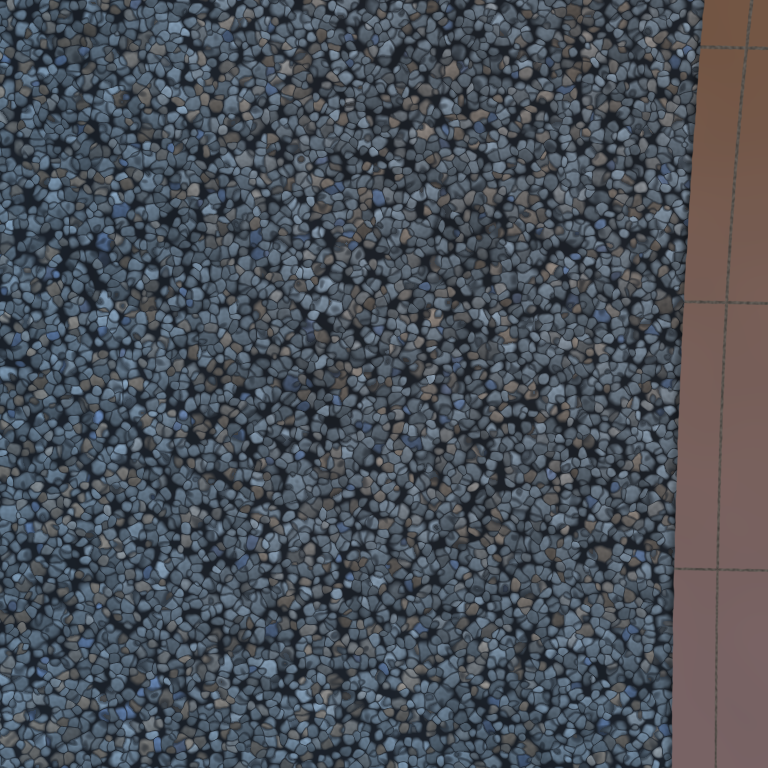
A three.js fragment shader for this texture:

```glsl
// Blue-grey gravel beside a curved strip of clay tiles.
// Stones are tilted paraboloids on jittered grids; the highest one wins and the
// gap to the runner-up darkens the creases. Tiles are a gradient cut by grout lines.
varying vec2 vUv;

const float COARSE_CELLS = 49.0;
const float FINE_CELLS = 63.0;
const float CREASE_WIDTH = 0.55;
const float CREASE_DARK = 0.46;
const float SOFT = 0.0012;
const float GROUT_HALF = 0.0017;
const vec3 STONE_COLOR = vec3(0.375, 0.428, 0.487);
const vec3 STONE_WARM = vec3(0.410, 0.385, 0.370);
const vec3 STONE_BLUE = vec3(0.290, 0.385, 0.560);
const vec3 GAP_COLOR = vec3(0.105, 0.122, 0.150);
const vec3 TILE_LOW = vec3(0.470, 0.387, 0.392);
const vec3 TILE_MID = vec3(0.468, 0.372, 0.345);
const vec3 TILE_HIGH = vec3(0.450, 0.335, 0.265);
const vec3 GROUT_COLOR = vec3(0.335, 0.315, 0.295);

vec3 hash3(vec2 p) {
  vec3 q = fract(p.xyx * vec3(0.1031, 0.1030, 0.0973));
  q += dot(q, q.yxz + 33.33);
  return fract((q.xxy + q.yzz) * q.zyx);
}

float cornerSlope(vec2 cell, vec2 offset) {
  float a = 6.2832 * hash3(cell).x;
  return dot(vec2(cos(a), sin(a)), offset);
}

// Gradient noise, roughly -0.7 to 0.7
float gradientNoise(vec2 p) {
  vec2 i = floor(p), f = fract(p);
  vec2 u = f * f * f * (f * (f * 6.0 - 15.0) + 10.0);
  vec2 e = vec2(0.0, 1.0);
  return mix(
    mix(cornerSlope(i, f), cornerSlope(i + e.yx, f - e.yx), u.x),
    mix(cornerSlope(i + e.xy, f - e.xy), cornerSlope(i + e.yy, f - e.yy), u.x), u.y);
}

// Adds one grid of stones; top holds best height, second height, facing to light
void addStones(vec2 p, float seed, inout vec3 top, inout vec3 traits) {
  vec2 base = floor(p);
  for (int j = -1; j <= 1; j++) {
    for (int i = -1; i <= 1; i++) {
      vec2 cell = base + vec2(float(i), float(j));
      vec3 place = hash3(cell + seed);
      vec3 form = hash3(cell + seed + 71.7);
      vec2 d = p - cell - 0.1 - 0.8 * place.xy;
      float a = 6.2832 * place.z;
      vec2 q = mat2(cos(a), -sin(a), sin(a), cos(a)) * d;
      float size = mix(0.40, 0.64, form.x * form.x);
      q /= size * vec2(1.0 + 0.3 * form.y, 1.0 - 0.22 * form.y);
      float h = 1.0 + 0.5 * form.z - dot(q, q);
      if (h > top.x) {
        top = vec3(h, top.x, dot(d, vec2(-0.25, 0.97)) / size);
        traits = hash3(cell + seed + 137.3);
      } else {
        top.y = max(top.y, h);
      }
    }
  }
}

vec3 gravel(vec2 uv) {
  vec2 p = uv + 0.003 * vec2(gradientNoise(uv * 85.0), gradientNoise(uv * 85.0 + 40.0));
  vec3 top = vec3(-1.0, -1.0, 0.0);
  vec3 traits = vec3(0.5);
  addStones(p * COARSE_CELLS, 11.0, top, traits);
  addStones(mat2(0.8, 0.6, -0.6, 0.8) * p * FINE_CELLS + 90.0, 203.0, top, traits);

  // Stone tints: mostly slate, some warm, a few blue
  vec3 color = mix(STONE_COLOR, STONE_WARM, smoothstep(0.6, 1.0, traits.y));
  color = mix(color, STONE_BLUE, 0.6 * step(0.965, traits.z));
  color *= 0.77 + 0.38 * traits.x + 0.16 * smoothstep(0.9, 1.0, traits.x);
  color *= 1.0 + 0.12 * clamp(top.z, -1.0, 1.0);
  color *= 1.0 + 0.10 * gradientNoise(uv * 190.0);

  // Depth and contact shadows
  float lit = smoothstep(-0.1, 1.0, top.x);
  lit *= mix(CREASE_DARK, 1.0, smoothstep(0.0, CREASE_WIDTH, top.x - top.y));
  color = mix(GAP_COLOR, color, lit);

  // Broad patches, cooler toward the left and lower sides
  color *= 1.0 + 0.13 * gradientNoise(uv * 5.0 + 3.0) + 0.10 * gradientNoise(uv * 14.0);
  float cool = 1.0 - smoothstep(0.0, 0.55, min(uv.x, uv.y + 0.1));
  return color * mix(vec3(1.01, 1.0, 0.98), vec3(0.96, 1.03, 1.06), cool);
}

float groutLine(float dist, float halfWidth) {
  return 1.0 - smoothstep(halfWidth - SOFT, halfWidth + SOFT, abs(dist));
}

vec3 tiles(vec2 uv) {
  vec3 color = mix(TILE_LOW, TILE_MID, smoothstep(0.05, 0.62, uv.y));
  color = mix(color, TILE_HIGH, smoothstep(0.5, 1.0, uv.y));
  color *= 1.0 + 0.025 * gradientNoise(uv * 9.0);
  float wobble = 0.0007 * gradientNoise(uv * 160.0);
  float width = GROUT_HALF * mix(0.8, 1.25, uv.y);
  float seam = 0.932 + 0.004 * uv.y + 0.043 * pow(max(uv.y, 0.0), 2.6);
  float grout = groutLine(uv.x - seam + wobble, width);
  for (int i = 0; i < 3; i++) {
    float k = float(i);
    float row = 0.259 + 0.348 * k - 0.008 * k * (k - 1.0) - 0.02 * (uv.x - 0.9);
    grout = max(grout, groutLine(uv.y - row + wobble, width));
  }
  vec3 mortar = GROUT_COLOR * (1.0 + 0.35 * gradientNoise(uv * 210.0));
  return mix(color, mortar, grout);
}

void main() {
  float border = 0.875 + 0.042 * vUv.y * vUv.y + 0.0012 * gradientNoise(vUv * 70.0);
  float side = vUv.x - border;
  vec3 stones = gravel(vUv) * mix(1.0, 0.68, smoothstep(-0.012, 0.0, side));
  gl_FragColor = vec4(mix(stones, tiles(vUv), smoothstep(-SOFT, SOFT, side)), 1.0);
}
```
